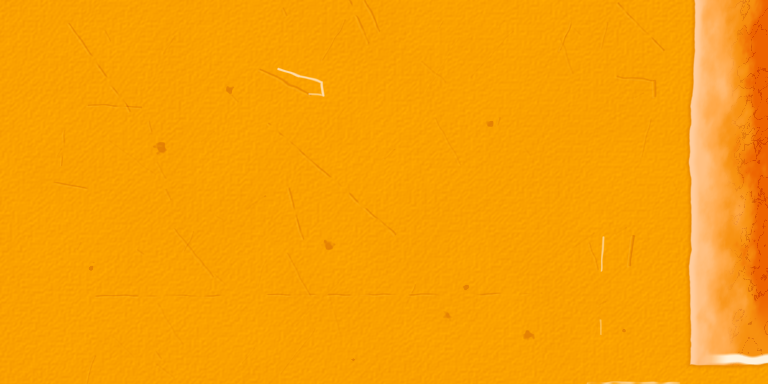
Give the GLSL for this texture, as a Shadertoy shader.

```glsl
// Scuffed orange painted plaster with a glossy raised ridge at the right.
// Noise gives the grain; segment distances give the scratches and chips,
// and a noisy ramp across the ridge shades it from peach to burnt orange.

float hash(vec2 p) {
    return fract(sin(dot(p, vec2(127.1, 311.7))) * 43758.5453);
}

float noise(vec2 p) {
    vec2 i = floor(p), f = fract(p);
    f = f * f * (3.0 - 2.0 * f);
    return mix(mix(hash(i), hash(i + vec2(1, 0)), f.x),
               mix(hash(i + vec2(0, 1)), hash(i + vec2(1, 1)), f.x), f.y);
}

float fbm(vec2 p) {
    float sum = 0.0, amp = 0.5;
    for (int i = 0; i < 4; i++) {
        sum += amp * noise(p);
        p = mat2(1.6, 1.2, -1.2, 1.6) * p + 7.3;
        amp *= 0.5;
    }
    return sum;
}

// Soft stroke from a to b with half width w
float stroke(vec2 p, vec2 a, vec2 b, float w) {
    vec2 ab = b - a;
    float t = clamp(dot(p - a, ab) / dot(ab, ab), 0.0, 1.0);
    float soft = 0.7 / iResolution.y;
    return 1.0 - smoothstep(w - soft, w + soft + 0.001, length(p - a - ab * t));
}

// Engraved line: positive in shade, negative on the lit lip
float groove(vec2 p, vec2 a, vec2 b, float w) {
    return stroke(p, a, b, w) - 0.6 * stroke(p + vec2(0.004, 0.003), a, b, w);
}

// Faint random scratches and small pits over the whole wall
float scuffs(vec2 p) {
    float shade = 0.0;
    for (int i = 0; i < 64; i++) {
        float k = float(i);
        vec2 c = vec2(hash(vec2(k, 1.0)) * 1.8, hash(vec2(k, 2.0)));
        float angle = (hash(vec2(k, 3.0)) < 0.6 ? -0.9 : 0.9) + 0.9 * (hash(vec2(k, 4.0)) - 0.5);
        float size = 0.01 + 0.08 * pow(hash(vec2(k, 5.0)), 3.0);
        vec2 h = size * vec2(cos(angle), sin(angle));
        shade += 0.4 * hash(vec2(k, 6.0)) * groove(p, c - h, c + h, 0.0012);
    }
    return shade;
}

// The long scratches that stand out
float longScratches(vec2 p) {
    const vec4 lines[12] = vec4[12](
        vec4(0.70, 0.68, 1.03, 0.39), vec4(0.18, 0.94, 0.34, 0.71),
        vec4(0.75, 0.52, 0.79, 0.38), vec4(0.91, 1.00, 0.96, 0.89),
        vec4(0.95, 1.00, 0.99, 0.92), vec4(1.61, 0.99, 1.73, 0.87),
        vec4(0.17, 0.66, 0.16, 0.57), vec4(0.62, 0.44, 0.69, 0.49),
        vec4(1.50, 0.97, 1.46, 0.87), vec4(0.23, 0.727, 0.37, 0.72),
        vec4(0.14, 0.523, 0.25, 0.505), vec4(0.21, 0.229, 1.41, 0.235));
    float shade = 0.0;
    for (int i = 0; i < 12; i++)
        shade += groove(p, lines[i].xy, lines[i].zw, 0.0014);
    return shade * smoothstep(0.3, 0.65, noise(p * 38.0)) * 0.6;
}

// Chipped spots with ragged rims
float chips(vec2 p) {
    const vec2 spots[10] = vec2[10](
        vec2(0.60, 0.77), vec2(0.417, 0.614), vec2(1.274, 0.68), vec2(0.855, 0.362),
        vec2(1.375, 0.128), vec2(1.167, 0.18), vec2(0.927, 0.063), vec2(1.625, 0.142),
        vec2(1.214, 0.249), vec2(0.24, 0.304));
    float shade = 0.0;
    for (int i = 0; i < 10; i++) {
        float r = 0.005 + 0.012 * hash(spots[i]);
        float d = length(p - spots[i]) + 0.018 * (noise(p * 110.0) - 0.5);
        shade += 1.0 - smoothstep(r * 0.4, r, d);
    }
    return shade;
}

// Raised ridge: peach flank, burnt right side, gloss along the foot
vec3 ridge(vec2 p, float t) {
    float blotch = fbm(p * vec2(18.0, 9.0));
    float cracks = fbm(vec2(p.x * 28.0 + p.y * 12.0, p.y * 26.0 - p.x * 30.0));
    float ramp = t + 0.5 * (blotch - 0.47) + 0.25 * (cracks - 0.47);
    vec3 col = mix(vec3(1.0, 0.75, 0.50), vec3(1.0, 0.66, 0.28), smoothstep(0.1, 0.45, ramp));
    col = mix(col, vec3(0.97, 0.57, 0.06), smoothstep(0.4, 0.68, ramp));
    col = mix(col, vec3(0.93, 0.39, 0.0), smoothstep(0.66, 0.9, ramp) * smoothstep(0.08, 0.25, p.y));
    float vein = 1.0 - smoothstep(0.0, 0.03, abs(cracks - 0.5));
    col -= vec3(0.10, 0.12, 0.02) * vein * smoothstep(0.4, 0.8, t);
    col = mix(col, vec3(1.0, 0.82, 0.66), 0.7 * (1.0 - smoothstep(0.02, 0.12, t)));
    float foot = 0.064 + 0.01 * (noise(p * 25.0) - 0.5);
    float gloss = (1.0 - smoothstep(0.006, 0.016, abs(p.y - foot))) * smoothstep(0.15, 0.5, t);
    return mix(col, vec3(1.0, 0.95, 0.86), gloss);
}

void mainImage(out vec4 fragColor, in vec2 fragCoord) {
    vec2 p = fragCoord / iResolution.xy * vec2(2.0, 1.0);
    float soft = 1.0 / iResolution.y;

    // Painted wall with fine grain
    float grain = noise(p * 150.0) - noise(p * 150.0 + vec2(0.5, -0.5));
    vec3 col = vec3(0.98, 0.63, 0.0) + vec3(0.012, 0.018, 0.0) * (fbm(p * 9.0) - 0.47);
    col += vec3(0.03, 0.045, 0.0) * grain;

    // Wear, with hooked dents among the scratches
    vec2 q = p + 0.005 * (vec2(noise(p * 40.0), noise(p * 40.0 + 9.0)) - 0.5);
    float wear = scuffs(q) + longScratches(q) + 0.8 * chips(p);
    wear += 0.6 * groove(q, vec2(0.68, 0.82), vec2(0.81, 0.752), 0.002);
    wear += 0.5 * groove(q, vec2(1.61, 0.80), vec2(1.70, 0.79), 0.002);
    wear += 0.6 * groove(q, vec2(1.705, 0.79), vec2(1.705, 0.75), 0.003);
    wear += 0.8 * groove(q, vec2(1.65, 0.385), vec2(1.64, 0.31), 0.003);
    col = mix(col, vec3(0.82, 0.40, 0.02), clamp(wear, 0.0, 1.0) * 0.65);
    col = mix(col, vec3(1.0, 0.74, 0.22), clamp(-wear, 0.0, 1.0) * 0.6);

    // Pale scrapes
    float pale = stroke(q, vec2(0.724, 0.820), vec2(0.78, 0.802), 0.0025);
    pale = max(pale, stroke(q, vec2(0.78, 0.802), vec2(0.838, 0.786), 0.002));
    pale = max(pale, stroke(q, vec2(0.838, 0.786), vec2(0.842, 0.753), 0.0025));
    pale = max(pale, 0.7 * stroke(q, vec2(0.842, 0.753), vec2(0.807, 0.754), 0.002));
    pale = max(pale, 0.8 * stroke(q, vec2(1.572, 0.38), vec2(1.566, 0.295), 0.0018));
    pale = max(pale, 0.5 * stroke(q, vec2(1.565, 0.165), vec2(1.565, 0.13), 0.0018));
    pale = max(pale, stroke(q, vec2(1.53, 0.002), vec2(1.77, 0.002), 0.003) * noise(p * 50.0));
    col = mix(col, vec3(1.0, 0.86, 0.66), pale);

    // Ridge with a shaded outline
    float edge = 1.798 + 0.014 * smoothstep(0.6, 1.0, p.y) + 0.012 * (fbm(p.yy * 14.0) - 0.47);
    float base = 0.05 + 0.012 * (noise(p.xx * 22.0) - 0.5);
    float inside = min(p.x - edge, p.y - base);
    col = mix(col, vec3(0.86, 0.47, 0.0), 0.5 * smoothstep(-0.012, 0.0, inside));
    col = mix(col, ridge(p, (p.x - edge) / (2.0 - edge)), smoothstep(-soft, soft, inside));

    fragColor = vec4(clamp(col, 0.0, 1.0), 1.0);
}
```
